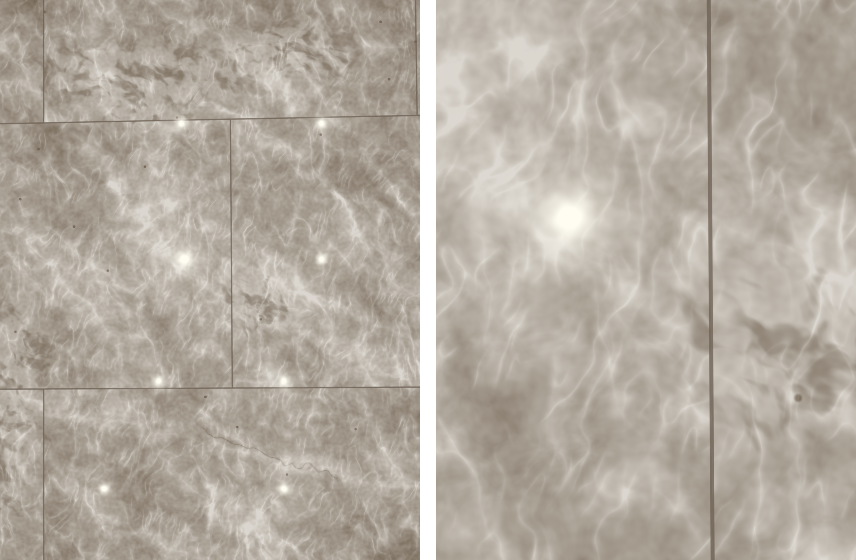
Left, the full canvas; right, a detail of the centre.
This texture is drawn by a WebGL 1 fragment shader. Its source:

```glsl
precision highp float;
// Polished beige marble floor: large slabs in a half-offset bond with thin dark joints.
// Each slab has its own vein direction and noise offset; warped ridged noise makes the
// veins, thresholded noise the brown clasts, and a grid of lamps reflects in the polish.
uniform vec2 u_resolution;

float hash(vec2 p) {
  vec3 q = fract(p.xyx * 0.1031);
  q += dot(q, q.yzx + 33.33);
  return fract((q.x + q.y) * q.z);
}

float corner(vec2 cell, vec2 offset) {
  float a = 6.2832 * hash(cell);
  return dot(vec2(cos(a), sin(a)), offset);
}

// Gradient noise, centred on zero
float noise(vec2 p) {
  vec2 i = floor(p), f = fract(p), e = vec2(1.0, 0.0);
  vec2 s = f * f * f * (f * (f * 6.0 - 15.0) + 10.0);
  return mix(mix(corner(i, f), corner(i + e, f - e), s.x),
             mix(corner(i + e.yx, f - e.yx), corner(i + 1.0, f - 1.0), s.x), s.y);
}

float fbm(vec2 p) {
  float sum = 0.0, amp = 0.6;
  for (int i = 0; i < 4; i++) {
    sum += amp * noise(p);
    p = mat2(1.6, 1.2, -1.2, 1.6) * p + 11.3;
    amp *= 0.55;
  }
  return sum;
}

// Soft line from a to b
float streak(vec2 p, vec2 a, vec2 b, float width) {
  vec2 d = b - a;
  float t = clamp(dot(p - a, d) / dot(d, d), 0.0, 1.0);
  return exp(-length(p - a - d * t) / width);
}

float blob(vec2 p, vec2 center, vec2 size) {
  vec2 d = (p - center) / size;
  return exp(-dot(d, d));
}

// Tone of the stone, 0 is dark brown and 1 is pale cream
float marble(vec2 p, vec2 id) {
  float slant = mix(0.45, 0.85, hash(id + 7.0));
  vec2 axis = vec2(cos(slant), -sin(slant));
  vec2 q = vec2(dot(p, axis), dot(p, vec2(-axis.y, axis.x)));
  q += 9.0 * vec2(hash(id + 20.0), hash(id + 43.0));
  vec2 warp = 0.035 * vec2(fbm(q * 9.0), fbm(q * 9.0 + 40.0));
  vec2 w = q + warp;
  float tone = 0.36 + 0.55 * fbm(w * vec2(4.0, 9.0)) + 0.4 * fbm(w * 38.0);

  // Brown clasts in a pale matrix
  float patches = 0.85 * blob(p, vec2(0.25, 0.86), vec2(0.25, 0.09))
                + 0.7 * blob(p, vec2(0.56, 0.91), vec2(0.15, 0.07))
                + 0.8 * blob(p, vec2(0.03, 0.39), vec2(0.11, 0.10))
                + 0.9 * blob(p, vec2(0.47, 0.45), vec2(0.09, 0.06))
                + 0.8 * blob(p, vec2(0.02, 0.17), vec2(0.07, 0.13));
  patches = smoothstep(0.15, 0.8, patches + 0.6 * fbm(w * 7.0 + 5.0));
  float clast = fbm(w * vec2(17.0, 29.0) + 60.0) + 0.35 * noise(w * 75.0);
  tone = mix(tone, 0.62 - 0.55 * smoothstep(-0.08, 0.3, clast), 0.85 * patches);

  // Branching veins, from broad to hair-thin
  float freq = 5.0;
  for (int i = 0; i < 5; i++) {
    float k = float(i);
    float line = exp(-abs(noise(w * freq * vec2(0.5, 1.3) + 17.0 * k)) / (0.045 + 0.02 * k));
    tone += 0.3 * line * smoothstep(-0.2, 0.35, noise(q * freq * 0.6 + 31.0 * k));
    w = mat2(0.95, 0.31, -0.31, 0.95) * w;
    freq *= 1.8;
  }

  // Long main veins and one dark crack
  vec2 s = p + 0.9 * warp + 0.006 * noise(p * 45.0);
  float main_veins = streak(s, vec2(0.12, 0.77), vec2(0.41, 0.42), 0.010)
                   + streak(s, vec2(0.41, 0.54), vec2(0.76, 0.38), 0.009)
                   + streak(s, vec2(0.46, 0.78), vec2(0.62, 0.64), 0.007)
                   + streak(s, vec2(0.08, 0.27), vec2(0.76, 0.12), 0.014);
  tone += 0.36 * main_veins * (0.75 + 0.8 * fbm(q * 40.0));
  tone -= 0.35 * streak(s, vec2(0.36, 0.23), vec2(0.60, 0.145), 0.0013);
  return tone + 0.12 * noise(p * 150.0);
}

void main() {
  vec2 p = gl_FragCoord.xy / u_resolution.y;
  float pixel = 1.0 / u_resolution.y;

  // Slab layout with a slight perspective tilt
  float v = (p.y - 0.305 - 0.005 * p.x) / (0.474 + 0.015 * p.x);
  float row = floor(v);
  float width = mix(0.678, 0.664, p.y);
  float u = (p.x - 0.078) / width + 0.5 * mod(row + 1.0, 2.0);
  vec2 id = vec2(floor(u), row);
  float edge = min((0.5 - abs(fract(u) - 0.5)) * width, (0.5 - abs(fract(v) - 0.5)) * 0.48);

  // Stone with room shading and sparse pits
  vec2 c = p - vec2(0.40, 0.48);
  float tone = marble(p, id) + 0.07 - 0.6 * dot(c, c);
  vec2 cell = floor(p * 18.0);
  vec2 pit = fract(p * 18.0) - 0.2 - 0.6 * vec2(hash(cell + 3.0), hash(cell + 9.0));
  tone -= 0.6 * step(0.9, hash(cell + 51.0)) * (1.0 - smoothstep(0.02, 0.06, length(pit)));
  vec3 color = mix(vec3(0.50, 0.45, 0.39), vec3(0.84, 0.82, 0.79), clamp(tone, -0.1, 1.05));

  float joint = 1.0 - smoothstep(0.0012 - 0.5 * pixel, 0.0012 + 0.5 * pixel, edge);
  color = mix(color, vec3(0.43, 0.38, 0.33), 0.8 * joint);

  // Lamp reflections: two columns of four, the left one bending inward
  for (int i = 0; i < 8; i++) {
    float k = mod(float(i), 4.0), right = step(3.5, float(i));
    float x = mix(0.186 + 0.123 * k - 0.0257 * k * k, 0.507 + 0.067 * step(1.5, k), right);
    float d = length(p - vec2(x, 0.127 + 0.18 * k + 0.0125 * k * k));
    float size = i == 2 ? 0.016 : 0.009;
    d *= 1.0 + 0.25 * noise(p * 120.0);
    float glow = 0.95 * exp(-d * d / (size * size)) + 0.22 * exp(-d / (2.6 * size));
    color = mix(color, vec3(1.0, 0.99, 0.95), min(glow, 1.0));
  }
  gl_FragColor = vec4(color, 1.0);
}
```
